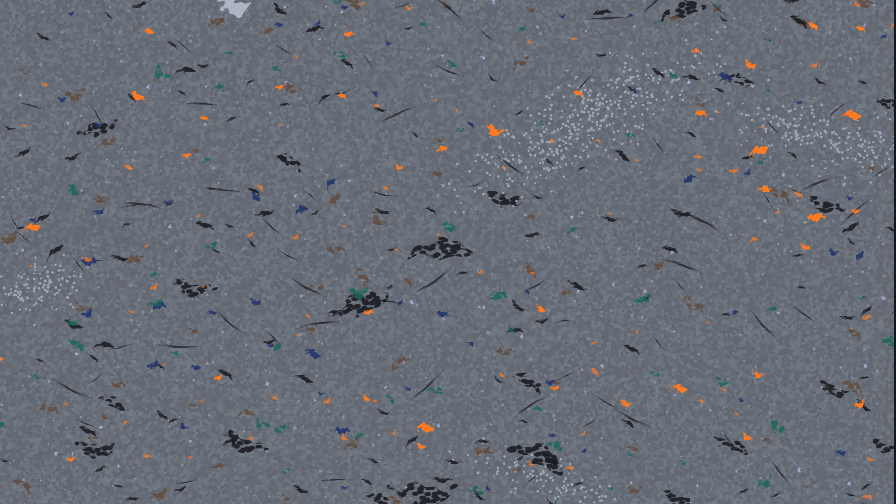
This texture is drawn by a Shadertoy shader. Its source:

```glsl
const vec3 MATRIX_DARK = vec3(0.380, 0.400, 0.440);
const vec3 MATRIX_LIGHT = vec3(0.450, 0.480, 0.520);
const vec3 SOOT = vec3(0.09, 0.09, 0.11);
const vec3 RUST = vec3(0.38, 0.25, 0.16);
const vec3 ORANGE = vec3(1.00, 0.48, 0.13);
const vec3 BLUE = vec3(0.13, 0.20, 0.42);
const vec3 GREEN = vec3(0.10, 0.40, 0.34);
const vec3 PALE = vec3(0.68, 0.71, 0.77);
const vec3 LILAC = vec3(0.72, 0.70, 0.90);

vec3 hash3(vec2 p) {
    vec3 v = fract(p.xyx * vec3(0.1031, 0.1030, 0.0973));
    v += dot(v, v.yxz + 33.33);
    return fract((v.xxy + v.yzz) * v.zyx);
}

// Nearest-point distance in x, random tone of that cell in y
vec2 cellular(vec2 p) {
    vec2 id = floor(p), nearest = vec2(9.0, 0.0);
    for (int j = -1; j <= 1; j++)
    for (int i = -1; i <= 1; i++) {
        vec2 cell = id + vec2(i, j);
        vec3 rnd = hash3(cell + 17.0);
        float d = distance(p, cell + rnd.xy);
        if (d < nearest.x) nearest = vec2(d, rnd.z);
    }
    return nearest;
}

// Ragged bent ellipse; size holds its half extents
float flake(vec2 p, vec2 size, float angle, float phase, float pixel) {
    float c = cos(angle), s = sin(angle);
    vec2 u = vec2(c * p.x + s * p.y, c * p.y - s * p.x) / size;
    u.y += 0.9 * sin(phase * 3.0) * (u.x * u.x - 0.4);
    float ragged = 0.28 * sin(4.0 * u.x + phase + 2.0 * sin(2.0 * u.y + phase))
                 + 0.16 * sin(9.0 * u.x - 3.0 * u.y + 2.0 * phase);
    float blur = min(0.75 * pixel / size.y, 0.85);
    return 1.0 - smoothstep(1.0 - blur, 1.0 + blur, length(u) + ragged);
}

// Coverage of flakes strewn over a jittered grid
float scatter(vec2 p, float cellSize, float density, vec2 size, float spread,
              float seed, float pixel) {
    vec2 id = floor(p / cellSize);
    float cover = 0.0;
    for (int j = -1; j <= 1; j++)
    for (int i = -1; i <= 1; i++) {
        vec2 cell = id + vec2(i, j);
        vec3 place = hash3(cell + seed * 37.0);
        if (place.z > density) continue;
        vec3 form = hash3(cell + seed * 71.0 + 5.0);
        vec2 extent = size * mix(0.55, 1.35, form.x * form.x);
        float angle = (form.y - 0.5) * spread - 0.12;
        vec2 offset = p - (cell + place.xy) * cellSize;
        cover = max(cover, flake(offset, extent, angle, form.z * 6.28, pixel));
    }
    return cover;
}

float haze(vec2 p, vec2 centre, vec2 radius, float angle) {
    float c = cos(angle), s = sin(angle);
    vec2 d = p - centre;
    d = vec2(c * d.x + s * d.y, c * d.y - s * d.x) / radius;
    return exp(-dot(d, d));
}

void mainImage(out vec4 fragColor, in vec2 fragCoord) {
    float pixel = 1.0 / iResolution.y;
    float aspect = iResolution.x * pixel;
    vec2 p = fragCoord * pixel;

    // Fine-grained grey matrix
    vec2 grain = cellular(p * 160.0);
    vec3 col = mix(MATRIX_DARK, MATRIX_LIGHT, pow(grain.y, 1.4));

    // Clouds of pale grit
    float cloud = haze(p, vec2(0.66 * aspect, 0.77), vec2(0.19, 0.055), 0.5)
                + haze(p, vec2(0.93 * aspect, 0.72), vec2(0.15, 0.035), -0.3)
                + haze(p, vec2(0.04 * aspect, 0.43), vec2(0.08, 0.035), 0.2)
                + 0.7 * haze(p, vec2(0.61 * aspect, 0.05), vec2(0.12, 0.03), -0.3);
    float grit = smoothstep(0.60, 0.25, grain.x) * step(1.0 - 0.45 * cloud, fract(grain.y * 7.3));
    col = mix(col, PALE, 0.75 * grit);

    // Bright specks
    col = mix(col, PALE, 0.55 * scatter(p, 0.022, 0.22, vec2(0.0022, 0.0018), 6.0, 1.0, pixel));
    col = mix(col, LILAC, 0.85 * scatter(p, 0.06, 0.25, vec2(0.0030, 0.0022), 6.0, 2.0, pixel));

    // Stains, dark wisps and thin fibres
    float crumbs = smoothstep(0.62, 0.40, cellular(p * vec2(75.0, 120.0)).x);
    col = mix(col, RUST, 0.65 * crumbs * scatter(p, 0.10, 0.32, vec2(0.017, 0.007), 1.8, 3.0, pixel));
    col = mix(col, SOOT, 0.85 * scatter(p, 0.065, 0.30, vec2(0.013, 0.0034), 1.5, 4.0, pixel));
    col = mix(col, SOOT, 0.75 * scatter(p, 0.09, 0.32, vec2(0.023, 0.0016), 2.0, 5.0, pixel));

    // Crumbled dark clusters
    float cluster = scatter(p, 0.20, 0.42, vec2(0.045, 0.015), 0.9, 6.0, pixel);
    col = mix(col, SOOT, 0.85 * crumbs * cluster);

    // Blue and green chips
    col = mix(col, BLUE, 0.9 * scatter(p, 0.085, 0.24, vec2(0.010, 0.0050), 1.8, 7.0, pixel));
    float chips = scatter(p, 0.11, 0.30, vec2(0.014, 0.0065), 1.4, 8.0, pixel);
    col = mix(col, GREEN, 0.85 * crumbs * chips);

    // Orange flakes, large and small
    col = mix(col, ORANGE, scatter(p, 0.14, 0.38, vec2(0.013, 0.0062), 1.1, 9.0, pixel));
    col = mix(col, ORANGE, 0.75 * scatter(p, 0.075, 0.24, vec2(0.0065, 0.0028), 1.8, 10.0, pixel));

    // Pale shard on the upper rim and dark right border
    vec2 shardOffset = p - vec2(0.262 * aspect, 0.986);
    col = mix(col, PALE, flake(shardOffset, vec2(0.026, 0.016), -0.3, 2.0, pixel));
    float border = smoothstep(-0.5 * pixel, 0.5 * pixel, p.x - aspect + 0.004);
    col = mix(col, SOOT, border);

    fragColor = vec4(col, 1.0);
}
```
